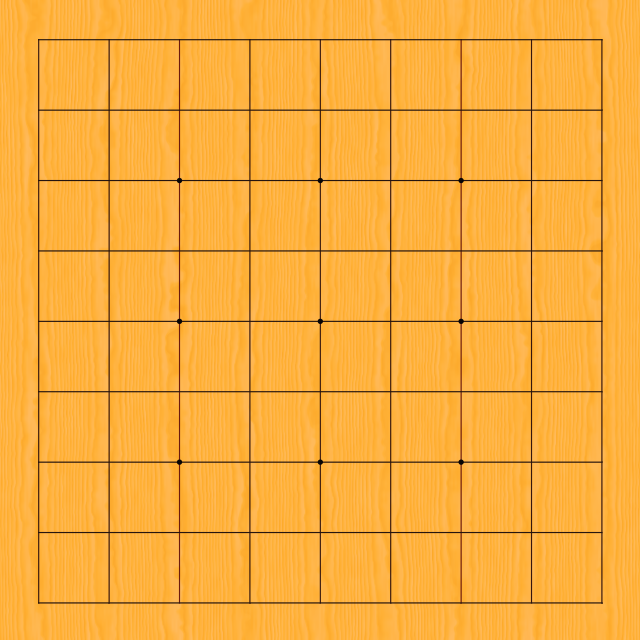
A three.js fragment shader for this pattern:

```glsl
// Wooden game board: an 8 by 8 grid of thin dark lines with nine star points.
// The wood is a warped sawtooth of upright grain streaks, broken up by value
// noise; the lines and dots are distance functions laid over it.

varying vec2 vUv;

const vec2 GRID_ORIGIN = vec2(0.0605, 0.0579);
const float CELL = 0.11;
const float CELLS = 8.0;
const float LINE_HALF_WIDTH = 0.0009;
const float DOT_RADIUS = 0.0041;
const float SOFTNESS = 0.001;

const vec3 WOOD = vec3(1.0, 0.695, 0.215);
const vec3 PALE_GRAIN = vec3(1.0, 0.725, 0.35);
const vec3 DEEP_GRAIN = vec3(0.98, 0.655, 0.17);
const vec3 INK = vec3(0.13, 0.07, 0.05);
const vec3 BROWN_INK = vec3(0.20, 0.08, 0.05);
const vec3 RED_INK = vec3(0.42, 0.10, 0.05);
const vec3 DOT_INK = vec3(0.03, 0.02, 0.02);

float hash(vec2 p) {
  return fract(sin(dot(p, vec2(127.1, 311.7))) * 43758.5453);
}

float noise(vec2 p) {
  vec2 i = floor(p);
  vec2 f = fract(p);
  f = f * f * (3.0 - 2.0 * f);
  float low = mix(hash(i), hash(i + vec2(1.0, 0.0)), f.x);
  float high = mix(hash(i + vec2(0.0, 1.0)), hash(i + vec2(1.0, 1.0)), f.x);
  return mix(low, high, f.y);
}

// Coverage of a shape from its signed distance.
float cover(float dist) {
  return 1.0 - smoothstep(-SOFTNESS, SOFTNESS, dist);
}

// Upright grain: each streak rises softly and falls off sharply.
vec3 woodGrain(vec2 p) {
  float spread = 1.6 * sin(p.x * 57.0) + 1.5 * noise(p * vec2(9.0, 5.0));
  float wobble = 0.5 * noise(p * vec2(40.0, 28.0))
               + 0.2 * noise(p * vec2(90.0, 110.0));
  float phase = p.x * 112.0 + spread + wobble;
  float streak = floor(phase);
  float t = fract(phase);

  float strength = mix(0.35, 1.0, noise(vec2(streak * 7.3, p.y * 14.0)));
  float pale = smoothstep(0.25, 0.75, t) * (1.0 - smoothstep(0.86, 1.0, t));
  float deep = smoothstep(0.0, 0.08, t) * (1.0 - smoothstep(0.1, 0.35, t));
  float fiber = noise(p * vec2(330.0, 45.0)) - 0.5;

  vec3 color = mix(WOOD, PALE_GRAIN, pale * strength);
  color = mix(color, DEEP_GRAIN, deep * strength * 0.7);
  return color + fiber * vec3(0.0, 0.02, 0.05);
}

// Distance from the nearest grid line along one axis, cut off at the ends.
float lineDistance(float across, float along) {
  float nearest = clamp(floor(across + 0.5), 0.0, CELLS);
  float side = abs(across - nearest) * CELL - LINE_HALF_WIDTH;
  float end = (abs(along - 0.5 * CELLS) - 0.5 * CELLS) * CELL - LINE_HALF_WIDTH;
  return max(side, end);
}

// Distance from the nearest star point, on every second crossing inside.
float dotDistance(vec2 g) {
  vec2 nearest = clamp(floor(g * 0.5 + 0.5) * 2.0, 2.0, CELLS - 2.0);
  return length(g - nearest) * CELL - DOT_RADIUS;
}

// The columns carrying the outer star points are drawn in a redder ink.
vec3 columnInk(float x) {
  float column = floor(x + 0.5);
  float isRed = 1.0 - step(0.5, abs(mod(column, 4.0) - 2.0));
  return mix(BROWN_INK, RED_INK, isRed);
}

void main() {
  vec2 g = (vUv - GRID_ORIGIN) / CELL;
  vec3 color = woodGrain(vUv);

  // Grid lines, then the star points on top.
  color = mix(color, columnInk(g.x), cover(lineDistance(g.x, g.y)));
  color = mix(color, INK, cover(lineDistance(g.y, g.x)));
  color = mix(color, DOT_INK, cover(dotDistance(g)));

  gl_FragColor = vec4(color, 1.0);
}
```
